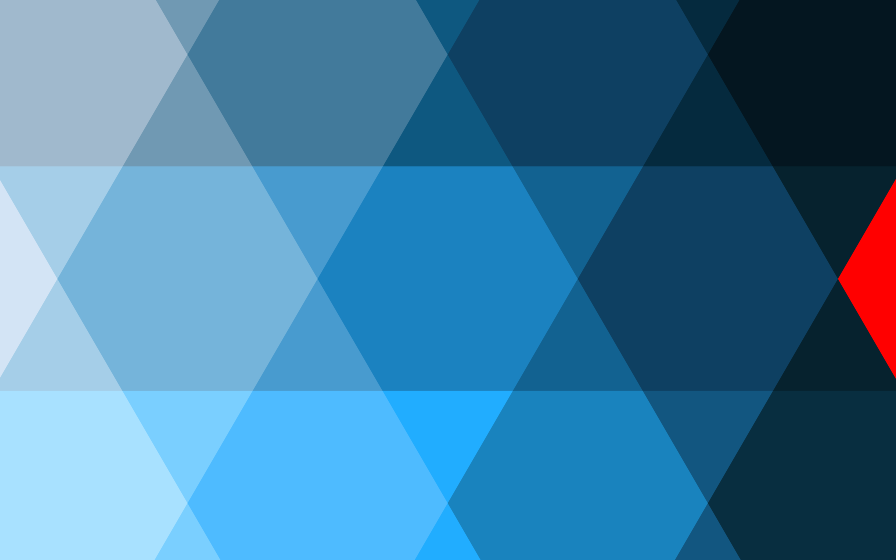
Write a Shadertoy shader that draws this background.

```glsl
// Three bands of translucent blue hexagons, pale at left to dark at right, with a red corner.

// Counts integer lines passed by t, with an edge of half-width w.
float softCount(float t, float w) {
    float line = floor(t + 0.5);
    return line + smoothstep(-w, w, t - line);
}

// Colour of a band after a (possibly fractional) number of crossed lines.
vec3 bandColor(vec3 tones[9], float crossed) {
    float k = clamp(crossed, 0.0, 8.0);
    int i = int(min(floor(k), 7.0));
    return mix(tones[i], tones[i + 1], k - float(i)) / 255.0;
}

void mainImage(out vec4 fragColor, in vec2 fragCoord) {
    vec2 p = fragCoord / iResolution.y;
    float pixel = 1.0 / iResolution.y;

    // Two families of slanted lines, crossing along the middle band.
    vec2 q = p - vec2(0.1025, 0.502);
    float falling = (q.x + 0.58 * q.y) / 0.4646;
    float rising = (q.x - 0.58 * q.y) / 0.4646;
    float w = 1.2 * pixel;
    float crossed = softCount(falling, w) + softCount(rising, w);

    // Tones from left to right; odd and even steps alternate hexagon and overlap.
    vec3 upper[9] = vec3[9](
        vec3(180, 203, 220), vec3(160, 185, 205), vec3(112, 153, 179),
        vec3(66, 122, 155), vec3(14, 88, 128), vec3(14, 64, 98),
        vec3(5, 42, 62), vec3(4, 22, 32), vec3(2, 14, 22));
    vec3 middle[9] = vec3[9](
        vec3(211, 228, 245), vec3(165, 206, 232), vec3(117, 180, 218),
        vec3(72, 155, 207), vec3(27, 130, 192), vec3(18, 98, 145),
        vec3(14, 64, 98), vec3(6, 34, 46), vec3(255, 0, 0));
    vec3 lower[9] = vec3[9](
        vec3(190, 235, 255), vec3(168, 225, 255), vec3(122, 207, 255),
        vec3(78, 187, 255), vec3(33, 173, 255), vec3(25, 131, 190),
        vec3(18, 86, 128), vec3(8, 46, 64), vec3(5, 30, 44));

    // Stack the bands from bottom to top.
    vec3 color = bandColor(lower, crossed);
    color = mix(color, bandColor(middle, crossed),
                smoothstep(-0.6 * pixel, 0.6 * pixel, p.y - 0.302));
    color = mix(color, bandColor(upper, crossed),
                smoothstep(-0.6 * pixel, 0.6 * pixel, p.y - 0.703));

    fragColor = vec4(color, 1.0);
}
```
